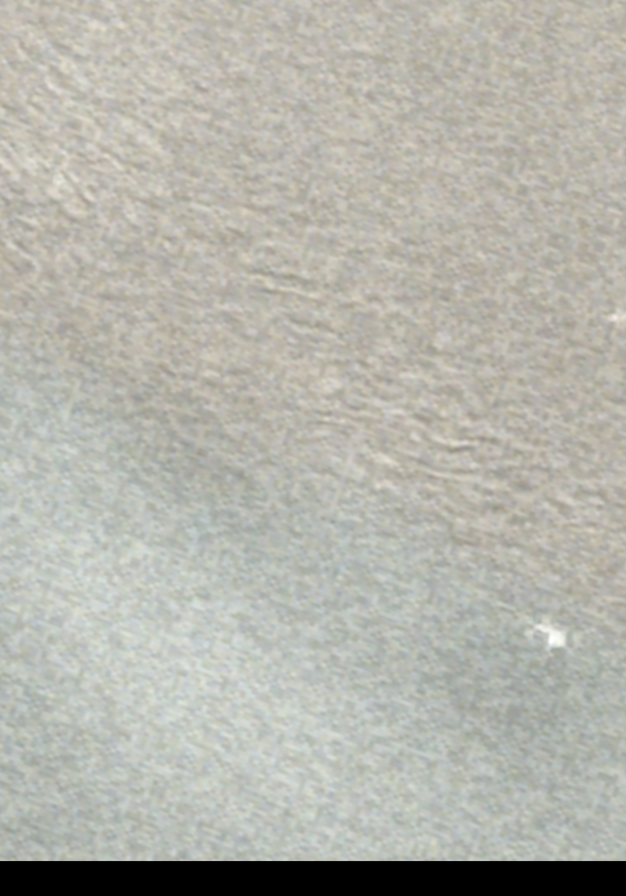
A WebGL 1 fragment shader for this texture:

```glsl
precision highp float;
// Soft, finely wrinkled matte surface: warm grey above, cool grey below, black strip at the foot.
// Broad gradients set the tone; stretched, warped value noise makes the creases,
// and layers of fine noise add the grain, colour speckle and glints.
uniform vec2 u_resolution;

float hash(vec2 p) {
  vec3 q = fract(p.xyx * 0.1031);
  q += dot(q, q.yzx + 33.33);
  return fract((q.x + q.y) * q.z);
}

float noise(vec2 p) {
  vec2 i = floor(p), f = fract(p);
  f = f * f * (3.0 - 2.0 * f);
  return mix(mix(hash(i), hash(i + vec2(1.0, 0.0)), f.x),
             mix(hash(i + vec2(0.0, 1.0)), hash(i + 1.0), f.x), f.y);
}

float fbm(vec2 p) {
  float sum = 0.0, gain = 0.5;
  for (int i = 0; i < 4; i++) {
    sum += gain * noise(p);
    p = mat2(1.6, 1.2, -1.2, 1.6) * p + 17.3;
    gain *= 0.5;
  }
  return sum;
}

vec2 rotate(vec2 p, float a) {
  return vec2(cos(a) * p.x + sin(a) * p.y, cos(a) * p.y - sin(a) * p.x);
}

// Soft elliptical spot, 1 at its centre, turned by angle a
float spot(vec2 p, vec2 centre, vec2 radius, float a) {
  vec2 d = rotate(p - centre, a) / radius;
  return exp(-dot(d, d));
}

// Lit side minus shaded side of folds running along angle a
float creases(vec2 p, float a) {
  vec2 q = rotate(p, a);
  q.y += 0.016 * (noise(q * 24.0) - 0.5) + 0.006 * noise(q * 60.0 + 9.0);
  vec2 s = q * vec2(38.0, 125.0) + 40.0;
  return noise(s + vec2(0.0, 0.35)) - noise(s - vec2(0.0, 0.35));
}

// Fine pebbled grain, slightly wider than tall
float grain(vec2 p) {
  vec2 q = rotate(p, -0.35);
  float fine = noise(q * vec2(175.0, 235.0) + 80.0);
  float coarse = noise(q * vec2(85.0, 125.0) + 31.0);
  return 0.62 * fine + 0.38 * coarse - 0.5;
}

void main() {
  vec2 p = gl_FragCoord.xy / u_resolution.y;
  float cloud = fbm(p * 5.0 + 3.0) - 0.47;

  // Warm upper part passing into the cool lower part along a falling diagonal
  float border = 0.59 - 0.43 * p.x + 0.10 * cloud;
  float cool = 1.0 - smoothstep(-0.06, 0.09, p.y - border);
  vec3 color = mix(vec3(0.728, 0.712, 0.672), vec3(0.712, 0.732, 0.706), cool);

  // Broad light and shade
  float light = 0.075 * spot(p, vec2(0.12, 0.33), vec2(0.24, 0.12), -0.75);
  light += 0.035 * spot(p, vec2(0.32, 0.18), vec2(0.22, 0.10), -0.6);
  light += 0.035 * spot(p, vec2(0.08, 0.84), vec2(0.10, 0.10), 0.0);
  light += 0.020 * smoothstep(0.7, 1.0, p.y);
  light -= 0.035 * spot(p, vec2(0.17, 0.53), vec2(0.19, 0.06), -0.7);
  light -= 0.040 * spot(p, vec2(0.55, 0.23), vec2(0.16, 0.09), -0.4);
  light -= 0.025 * spot(p, vec2(0.02, 0.14), vec2(0.10, 0.14), 0.0);
  color += light + 0.07 * cloud;

  // Creases: steep at upper left, shallow across the middle and right
  float steep = spot(p, vec2(0.04, 0.83), vec2(0.11, 0.14), -0.5);
  float shallow = spot(p, vec2(0.56, 0.46), vec2(0.30, 0.10), -0.25)
                + 0.7 * spot(p, vec2(0.30, 0.71), vec2(0.22, 0.16), -0.5);
  float patchy = 0.4 + 1.2 * noise(p * 13.0 + 5.0);
  float relief = creases(p, -0.65) * (0.025 + 0.13 * steep * patchy);
  relief += creases(p, -0.22) * (0.028 + 0.10 * shallow * patchy);
  color += relief;

  // Grain with faint colour speckle
  color += 0.17 * grain(p);
  float tint = noise(p * 130.0 + 200.0) - 0.5;
  float tint2 = noise(p * 130.0 + 340.0) - 0.5;
  color += 0.032 * vec3(tint, -0.5 * tint2, tint2 - tint);

  // Bright glints, broken up by the noise
  float glint = spot(p, vec2(0.615, 0.290), vec2(0.030, 0.012), -0.45)
              + 0.7 * spot(p, vec2(0.690, 0.645), vec2(0.010, 0.010), 0.0)
              + 0.3 * spot(p, vec2(0.060, 0.805), vec2(0.025, 0.020), -0.6);
  color += 0.32 * glint * smoothstep(0.25, 0.75, noise(p * 110.0 + 60.0));

  // Black strip along the foot
  float edge = 0.7 / u_resolution.y;
  color *= smoothstep(0.039 - edge, 0.039 + edge, p.y);
  gl_FragColor = vec4(clamp(color, 0.0, 1.0), 1.0);
}
```
